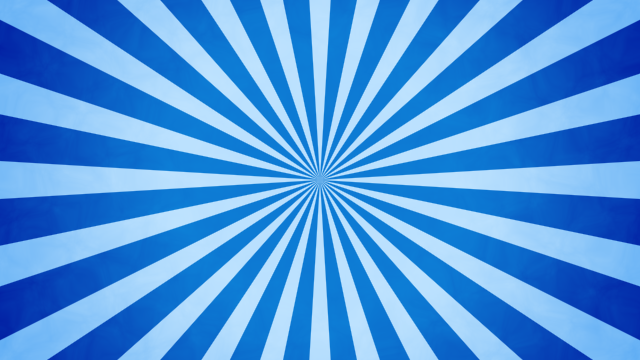
Give the GLSL for this background, as a Shadertoy shader.

```glsl
// Blue sunburst: pale rays from the centre, mottled paper and a dark vignette.
#define RAY_COUNT 24.0
#define RAY_FILL 0.453
#define HUB_RADIUS 0.032
#define VIGNETTE_START 0.40
#define VIGNETTE_END 1.20
#define MOTTLE_SCALE 9.0
#define MOTTLE_STRENGTH 0.17

const float TAU = 6.2831853;
const vec3 PALE_CENTRE = vec3(0.73, 0.88, 0.995);
const vec3 PALE_RIM = vec3(0.41, 0.70, 0.96);
const vec3 DEEP_CENTRE = vec3(0.05, 0.48, 0.83);
const vec3 DEEP_RIM = vec3(0.01, 0.14, 0.65);

vec2 hash2(vec2 p) {
    vec3 q = fract(p.xyx * vec3(0.1031, 0.1030, 0.0973));
    q += dot(q, q.yzx + 33.33);
    return fract((q.xx + q.yz) * q.zy);
}

// Distance to the nearest scattered cell point
float cellular(vec2 p) {
    vec2 cell = floor(p), local = fract(p);
    float nearest = 2.0;
    for (int y = -1; y <= 1; y++) {
        for (int x = -1; x <= 1; x++) {
            vec2 offset = vec2(x, y);
            vec2 toPoint = offset + hash2(cell + offset + 100.0) - local;
            nearest = min(nearest, dot(toPoint, toPoint));
        }
    }
    return sqrt(nearest);
}

// Layered cells, bent by sines, centred near zero
float mottle(vec2 p) {
    p += 0.025 * sin(p.yx * 17.0 + 1.5 * sin(p * 29.0));
    float sum = 0.0, weight = 0.5;
    for (int i = 0; i < 4; i++) {
        sum += weight * (cellular(p * MOTTLE_SCALE) - 0.48);
        p = mat2(1.6, 1.2, -1.2, 1.6) * p + 3.7;
        weight *= 0.6;
    }
    return sum;
}

// Coverage of the pale rays, softened at their edges and at the hub
float rays(vec2 p, float radius, float pixel) {
    float period = TAU / RAY_COUNT;
    float angle = atan(p.y, p.x + (radius < 1e-5 ? 1e-5 : 0.0));
    float fromAxis = abs(mod(angle + 0.5 * period, period) - 0.5 * period);
    float edge = (fromAxis - 0.5 * RAY_FILL * period) * radius;
    float coverage = clamp(0.5 - edge / (1.2 * pixel), 0.0, 1.0);
    return mix(0.5, coverage, smoothstep(0.0, HUB_RADIUS, radius));
}

void mainImage(out vec4 fragColor, in vec2 fragCoord) {
    // Half the canvas width is one unit
    vec2 p = (2.0 * fragCoord - iResolution.xy) / iResolution.x;
    float radius = length(p);

    // Mottling shifts the vignette, more strongly toward the rim
    float stain = mottle(p) * smoothstep(0.0, 0.9, radius);
    float shade = smoothstep(VIGNETTE_START, VIGNETTE_END, radius);
    shade += MOTTLE_STRENGTH * 2.0 * stain;

    vec3 pale = mix(PALE_CENTRE, PALE_RIM, shade);
    vec3 deep = mix(DEEP_CENTRE, DEEP_RIM, shade);
    vec3 color = mix(deep, pale, rays(p, radius, 2.0 / iResolution.x));
    fragColor = vec4(clamp(color, 0.0, 1.0), 1.0);
}
```
